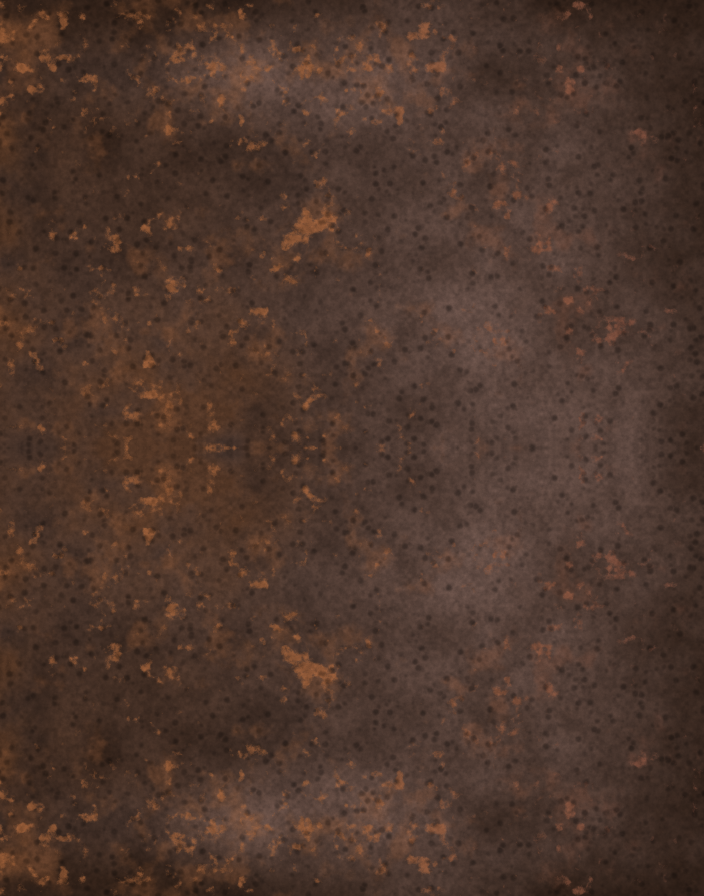
A Shadertoy shader for this texture:

```glsl
// Aged brown leather-like metal, mirrored top to bottom, with rust washes and flecks.
#define UMBER vec3(0.205, 0.143, 0.113)
#define MAUVE vec3(0.358, 0.274, 0.243)
#define RUST vec3(0.325, 0.200, 0.120)
#define ORANGE vec3(0.640, 0.385, 0.225)
#define CLOUD_SCALE 6.0
#define CLOUD_DEPTH 1.1
#define FLECK_SCALE 85.0
#define FLECK_STRENGTH 0.70
#define STAIN_STRENGTH 0.26
#define PIT_SCALE 150.0
#define GRAIN_SCALE 210.0
#define GRAIN_DEPTH 0.40

// Soft patches: centre x, height from the mirror line, radius x, radius y
const vec4 toneSpots[6] = vec4[6](
    vec4(0.59, 0.00, 0.22, 0.36), vec4(0.27, 0.40, 0.15, 0.05),
    vec4(0.43, 0.38, 0.15, 0.11), vec4(0.13, 0.27, 0.17, 0.09),
    vec4(0.03, 0.12, 0.10, 0.30), vec4(0.80, 0.40, 0.12, 0.30));
const float toneWeights[6] = float[6](0.42, 0.55, 0.30, -0.36, -0.28, -0.30);

const vec4 fleckSpots[8] = vec4[8](
    vec4(0.00, 0.39, 0.05, 0.06), vec4(0.23, 0.42, 0.12, 0.06),
    vec4(0.40, 0.43, 0.14, 0.04), vec4(0.34, 0.24, 0.06, 0.05),
    vec4(0.42, 0.06, 0.09, 0.08), vec4(0.14, 0.08, 0.12, 0.12),
    vec4(0.64, 0.43, 0.05, 0.07), vec4(0.62, 0.14, 0.14, 0.16));
const float fleckWeights[8] = float[8](1.1, 0.9, 0.8, 0.8, 0.6, 0.5, 0.5, 0.3);

float hash(vec2 p) {
    vec3 q = fract(vec3(p.xyx) * 0.1031);
    q += dot(q, q.yzx + 33.33);
    return fract((q.x + q.y) * q.z);
}

float valueNoise(vec2 p) {
    vec2 i = floor(p), f = fract(p);
    f = f * f * (3.0 - 2.0 * f);
    return mix(mix(hash(i), hash(i + vec2(1, 0)), f.x),
               mix(hash(i + vec2(0, 1)), hash(i + vec2(1, 1)), f.x), f.y);
}

float layeredNoise(vec2 p) {
    float sum = 0.0, weight = 0.5;
    for (int i = 0; i < 5; i++) {
        sum += weight * valueNoise(p);
        p = mat2(1.6, 1.2, -1.2, 1.6) * p + 17.3;
        weight *= 0.5;
    }
    return sum / 0.97;
}

// Cellular noise: sparse fine pits of varied size
float pits(vec2 p) {
    vec2 cell = floor(p);
    float cover = 0.0;
    for (int y = -1; y <= 1; y++)
    for (int x = -1; x <= 1; x++) {
        vec2 id = cell + vec2(x, y);
        vec2 centre = id + vec2(hash(id + 3.7), hash(id + 41.2));
        float radius = 0.5 * smoothstep(0.75, 1.0, hash(id + 90.5));
        cover = max(cover, radius * smoothstep(radius + 0.3, radius - 0.3, length(p - centre)));
    }
    return cover;
}

float spot(vec2 p, vec4 s) {
    vec2 d = (p - s.xy) / s.zw;
    return exp(-dot(d, d));
}

void mainImage(out vec4 fragColor, in vec2 fragCoord) {
    vec2 p = fragCoord / iResolution.y;
    p.y = abs(p.y - 0.5);
    float right = iResolution.x / iResolution.y;

    // Bend the patch outlines so that they look worn
    vec2 bent = p + 0.12 * (vec2(layeredNoise(p * 8.0 + 5.0), layeredNoise(p * 8.0 + 60.0)) - 0.5);

    // Broad light and dark areas
    float cloud = layeredNoise(p * CLOUD_SCALE + 11.0) - 0.5;
    float mottle = layeredNoise(p * 24.0 + 30.0) - 0.5;
    float tone = 0.47 + CLOUD_DEPTH * cloud + 0.75 * mottle;
    for (int i = 0; i < 6; i++) tone += toneWeights[i] * spot(bent, toneSpots[i]);
    tone -= 0.45 * smoothstep(0.43, 0.51, p.y);
    tone -= 0.20 * smoothstep(right - 0.08, right, p.x);
    vec3 color = mix(UMBER, MAUVE, clamp(tone, -0.15, 1.2));

    // Warm rust wash, strongest on the left
    float wash = 0.65 * spot(bent, vec4(0.19, 0.0, 0.13, 0.14))
               + 0.60 * spot(bent, vec4(0.0, 0.27, 0.04, 0.20))
               + 0.18 * smoothstep(0.55, 0.05, p.x);
    color = mix(color, RUST, clamp(wash * (0.75 + 2.5 * mottle), 0.0, 0.7));

    // Faint stains, and crisp flecks gathered inside them
    float density = 0.0;
    for (int i = 0; i < 8; i++) density += fleckWeights[i] * spot(bent, fleckSpots[i]);
    density = min(density, 1.2);
    float patches = layeredNoise(p * 17.0 + 80.0) - 0.5;
    float stain = layeredNoise(p * 38.0 + 7.0) + 0.16 * density + 0.5 * patches;
    float fleck = layeredNoise(p * FLECK_SCALE) + 0.17 * density + 0.5 * patches;
    vec3 fleckColor = mix(ORANGE, MAUVE * vec3(1.45, 1.15, 1.0), smoothstep(0.30, 0.75, p.x));
    color = mix(color, fleckColor, STAIN_STRENGTH * smoothstep(0.60, 0.90, stain));
    color = mix(color, fleckColor, FLECK_STRENGTH * smoothstep(0.70, 0.93, fleck));

    // Small pits and fine grain
    color *= 1.0 - 0.55 * pits(p * PIT_SCALE);
    color *= 1.01 + GRAIN_DEPTH * (layeredNoise(p * GRAIN_SCALE) - 0.5);
    fragColor = vec4(clamp(color, 0.0, 1.0), 1.0);
}
```
